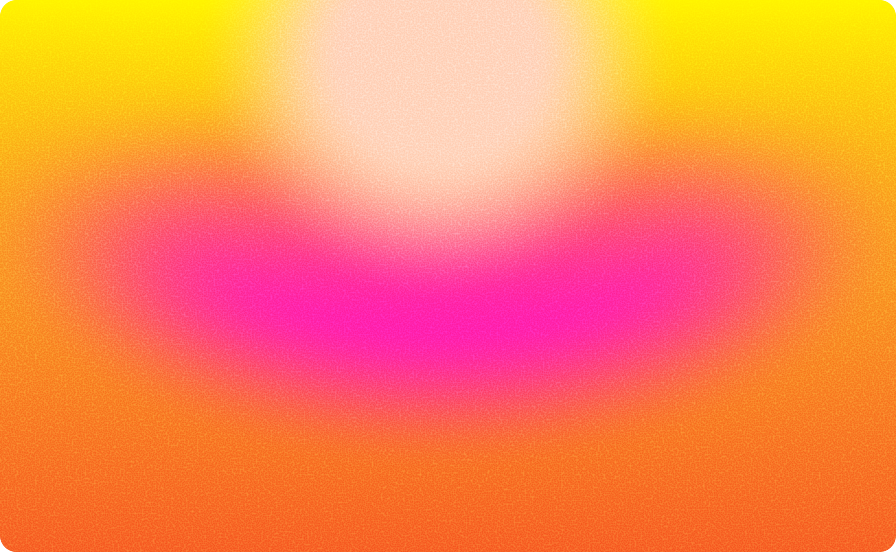
A Shadertoy shader for this background:

```glsl
#define YELLOW vec3(1.00, 0.96, 0.00)
#define AMBER vec3(0.98, 0.62, 0.15)
#define ORANGE vec3(0.97, 0.40, 0.16)
#define MAGENTA vec3(1.00, 0.14, 0.70)
#define PEACH vec3(1.00, 0.84, 0.75)
#define BOWL_CENTER vec2(-0.013, 0.640)
#define BOWL_RADII vec2(0.684, 0.392)
#define SUN_CENTER vec2(-0.019, 0.894)
#define SUN_RADIUS 0.307
#define GRAIN_ROWS 300.0
#define GRAIN_AMOUNT 0.17
#define CORNER_RADIUS 0.030

vec2 hash22(vec2 cell) {
    vec3 q = fract(cell.xyx * vec3(0.1031, 0.1030, 0.0973));
    q += dot(q, q.yzx + 33.33);
    return fract((q.xx + q.yz) * q.zy);
}

// Distance to the nearest jittered feature point
float cellularNoise(vec2 p) {
    vec2 cell = floor(p);
    vec2 local = fract(p);
    float nearest = 2.0;
    for (int y = -1; y <= 1; y++) {
        for (int x = -1; x <= 1; x++) {
            vec2 offset = vec2(x, y);
            vec2 feature = offset + hash22(cell + offset + 500.0);
            nearest = min(nearest, length(feature - local));
        }
    }
    return nearest;
}

float roundedBox(vec2 p, vec2 halfSize, float radius) {
    vec2 q = abs(p) - halfSize + radius;
    return length(max(q, 0.0)) + min(max(q.x, q.y), 0.0) - radius;
}

// Vertical sweep from orange through amber to yellow
vec3 backdrop(float height) {
    vec3 lower = mix(ORANGE, AMBER, clamp(height / 0.5, 0.0, 1.0));
    float upper = clamp((height - 0.5) / 0.5, 0.0, 1.0);
    return mix(lower, YELLOW, pow(upper, 1.4));
}

void mainImage(out vec4 fragColor, in vec2 fragCoord) {
    // Height spans 0 to 1, x is centred
    vec2 p = vec2(fragCoord.x - 0.5 * iResolution.x, fragCoord.y) / iResolution.y;
    vec3 color = backdrop(p.y);

    // Magenta bowl, dissolving upward
    float bowl = 1.0 - smoothstep(0.60, 1.28, length((p - BOWL_CENTER) / BOWL_RADII));
    bowl *= 1.0 - smoothstep(0.39, 0.88, p.y);
    color = mix(color, MAGENTA, bowl);

    // Soft peach disc
    float sunEdge = length(p - SUN_CENTER) - SUN_RADIUS;
    color = mix(color, PEACH, 1.0 - smoothstep(-0.14, 0.14, sunEdge));

    // Grain, strongest in the midtones
    float grain = cellularNoise(p * GRAIN_ROWS) - 0.5;
    color += GRAIN_AMOUNT * grain * 4.0 * color * (1.0 - color);

    // Rounded card on white
    vec2 halfSize = 0.5 * iResolution.xy / iResolution.y;
    float card = roundedBox(p - vec2(0.0, 0.5), halfSize, CORNER_RADIUS);
    float pixel = 1.0 / iResolution.y;
    color = mix(color, vec3(1.0), smoothstep(-0.5 * pixel, 0.5 * pixel, card));

    fragColor = vec4(clamp(color, 0.0, 1.0), 1.0);
}
```
